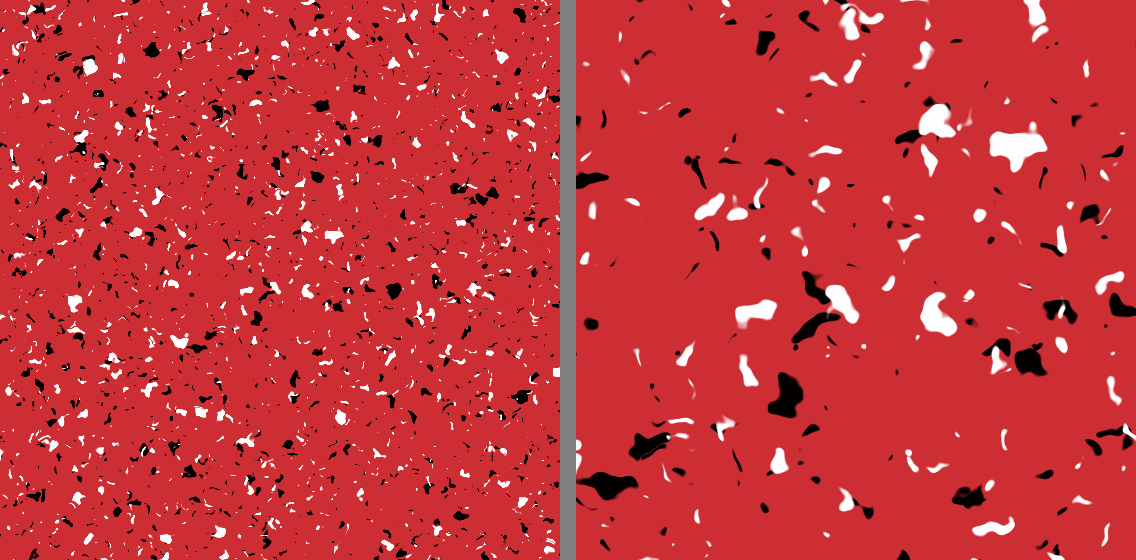
Left: the whole. Right: its middle third, enlarged.
This texture is drawn by a three.js fragment shader. Its source:

```glsl
varying vec2 vUv;

const vec3 RED = vec3(0.80, 0.18, 0.20);
const vec3 BLACK = vec3(0.01, 0.0, 0.005);
const vec3 WHITE = vec3(1.0, 0.995, 0.995);
const float EDGE = 0.0009;
const float TAU = 6.2831853;

vec2 hash2(vec2 p) {
  vec3 q = fract(p.xyx * vec3(0.1031, 0.1030, 0.0973));
  q += dot(q, q.yzx + 33.33);
  return fract((q.xx + q.yz) * q.zy);
}

float cornerSlope(vec2 cell, vec2 offset) {
  float angle = TAU * hash2(cell).x;
  return dot(vec2(cos(angle), sin(angle)), offset);
}

float gradientNoise(vec2 p) {
  vec2 i = floor(p);
  vec2 f = p - i;
  vec2 u = f * f * f * (f * (f * 6.0 - 15.0) + 10.0);
  vec2 e = vec2(1.0, 0.0);
  float low = mix(cornerSlope(i, f), cornerSlope(i + e, f - e), u.x);
  float high = mix(cornerSlope(i + e.yx, f - e.yx), cornerSlope(i + 1.0, f - 1.0), u.x);
  return mix(low, high, u.y);
}

vec2 noiseOffset(vec2 p, float frequency, float seed) {
  vec2 q = p * frequency + seed;
  return vec2(gradientNoise(q), gradientNoise(q + 157.3));
}

// Bends round grains into ragged flakes
vec2 warp(vec2 p, float seed) {
  vec2 bent = p + 0.016 * noiseOffset(p, 50.0, seed);
  return bent + 0.0042 * noiseOffset(p, 120.0, seed + 41.0);
}

// Signed distance to one stretched, turned grain
float grainDistance(vec2 p, float radius, float stretch, float angle) {
  float c = cos(angle);
  float s = sin(angle);
  vec2 q = vec2(c * p.x + s * p.y, c * p.y - s * p.x);
  return length(q * vec2(1.0 / stretch, stretch)) - radius;
}

// Coverage of jittered grains on a grid of count by count cells
float grainLayer(vec2 p, float count, float share, float radius, float seed) {
  vec2 home = floor(p * count);
  float nearest = 1.0;
  for (int y = -1; y <= 1; y++) {
    for (int x = -1; x <= 1; x++) {
      vec2 cell = home + vec2(float(x), float(y));
      vec2 center = (cell + hash2(cell + seed)) / count;
      vec2 pick = hash2(cell + seed + 71.0);
      vec2 form = hash2(cell + seed + 193.0);
      float size = radius * mix(0.5, 1.4, pick.y);
      float d = grainDistance(p - center, size, mix(1.0, 1.45, form.x), TAU * form.y);
      if (pick.x < share) nearest = min(nearest, d);
    }
  }
  return 1.0 - smoothstep(-EDGE, EDGE, nearest);
}

// Large flakes, chips and fine crumbs of one colour
float flecks(vec2 p, float seed) {
  vec2 q = warp(p, seed);
  float flakes = grainLayer(q, 17.0, 0.30, 0.0078, seed + 11.0);
  float chips = grainLayer(q, 30.0, 0.40, 0.0042, seed + 307.0);
  float crumbs = grainLayer(q, 44.0, 0.30, 0.0019, seed + 523.0);
  return max(flakes, max(chips, crumbs));
}

void main() {
  vec3 color = mix(RED, BLACK, flecks(vUv, 100.0));
  color = mix(color, WHITE, flecks(vUv, 900.0));
  gl_FragColor = vec4(color, 1.0);
}
```
